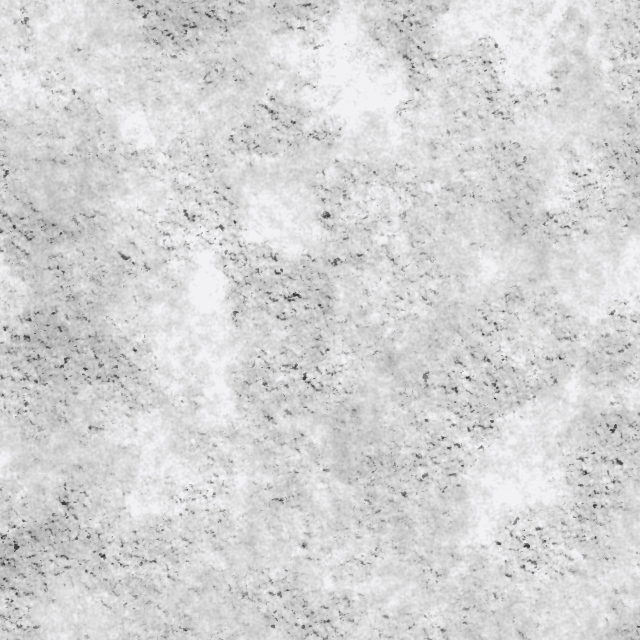
A WebGL 1 fragment shader for this texture:

```glsl
precision highp float;
// Weathered pale grey concrete: limewashed patches, rough relief and dark pits.

uniform vec2 u_resolution;

const vec3 PIT_GREY = vec3(0.24, 0.24, 0.25);
const vec3 PALE_GREY = vec3(0.84, 0.84, 0.84);
const vec3 LIME_WHITE = vec3(0.950, 0.950, 0.962);
const vec2 SHADOW_STEP = vec2(0.0012, 0.0024);

// Sine-free hash giving a vector in [-1, 1].
vec2 hashVector(vec2 cell) {
  vec3 p = fract(cell.xyx * vec3(0.1031, 0.1030, 0.0973));
  p += dot(p, p.yzx + 33.33);
  return fract((p.xx + p.yz) * p.zy) * 2.0 - 1.0;
}

// Gradient noise centred on zero.
float gradientNoise(vec2 p) {
  vec2 cell = floor(p);
  vec2 f = fract(p);
  vec2 blend = f * f * f * (f * (f * 6.0 - 15.0) + 10.0);
  float a = dot(hashVector(cell), f);
  float b = dot(hashVector(cell + vec2(1.0, 0.0)), f - vec2(1.0, 0.0));
  float c = dot(hashVector(cell + vec2(0.0, 1.0)), f - vec2(0.0, 1.0));
  float d = dot(hashVector(cell + 1.0), f - 1.0);
  return 1.25 * mix(mix(a, b, blend.x), mix(c, d, blend.x), blend.y);
}

// Layered noise; each octave is turned to hide the lattice.
float fbm(vec2 p, int octaves, float gain) {
  mat2 turn = mat2(1.62, 1.22, -1.22, 1.62);
  float sum = 0.0;
  float weight = 1.0;
  for (int i = 0; i < 6; i++) {
    if (i >= octaves) break;
    sum += weight * gradientNoise(p);
    p = turn * p + 11.7;
    weight *= gain;
  }
  return sum;
}

// Height of the crumbly surface.
float surfaceHeight(vec2 uv) {
  return fbm(uv * vec2(60.0, 63.0) + 5.3, 3, 0.6);
}

// Slope along the light: positive on the shaded upper side of lumps.
float shadedSlope(vec2 uv, vec2 offset) {
  return surfaceHeight(uv - offset) - surfaceHeight(uv + offset);
}

// Small dark holes with soft rims where noise peaks.
float pitMask(vec2 uv, float frequency, float threshold) {
  float peak = fbm(uv * frequency * vec2(1.0, 1.12) + 61.0, 3, 0.55);
  return smoothstep(threshold, threshold + 0.38, peak);
}

void main() {
  vec2 uv = gl_FragCoord.xy / min(u_resolution.x, u_resolution.y);

  // Broad stains and limewash with ragged edges.
  vec2 warp = vec2(fbm(uv * 9.0 + 3.1, 5, 0.6), fbm(uv * 9.0 + 27.4, 5, 0.6));
  vec2 stained = uv + 0.04 * warp;
  float stain = fbm(stained * 4.0 + 8.2, 6, 0.62);
  float wash = smoothstep(0.02, 0.45, fbm(stained * 4.6 + 41.0, 6, 0.6));

  // Rough zones favour the darker, unwashed areas.
  float zone = fbm(stained * 6.5 + 19.6, 6, 0.65) - 0.4 * stain - 0.25 * wash;
  float roughness = smoothstep(-0.4, 0.45, zone);

  // Mottling and fine grain; rough zones lie a little darker.
  float tone = 0.850 + 0.105 * stain + 0.07 * wash - 0.035 * roughness;
  tone += 0.075 * fbm(uv * 42.0 + 73.0, 3, 0.75);
  tone += 0.085 * gradientNoise(uv * 190.0) * (0.6 + 0.4 * roughness);

  // Relief shading and pits.
  float slope = shadedSlope(uv, SHADOW_STEP);
  tone -= 0.07 * slope * (0.3 + roughness);
  tone -= 0.42 * smoothstep(0.2, 1.0, slope) * roughness;
  tone -= 0.48 * pitMask(uv, 64.0, 0.42) * roughness;
  tone -= 0.30 * pitMask(uv + 0.37, 105.0, 0.46) * (0.15 + 0.85 * roughness);

  // Neutral shadows rise to faintly cool whites.
  vec3 color = mix(PIT_GREY, PALE_GREY, clamp((tone - 0.24) / 0.60, 0.0, 1.0));
  color = mix(color, LIME_WHITE, clamp((tone - 0.84) / 0.11, 0.0, 1.0));
  gl_FragColor = vec4(color, 1.0);
}
```
